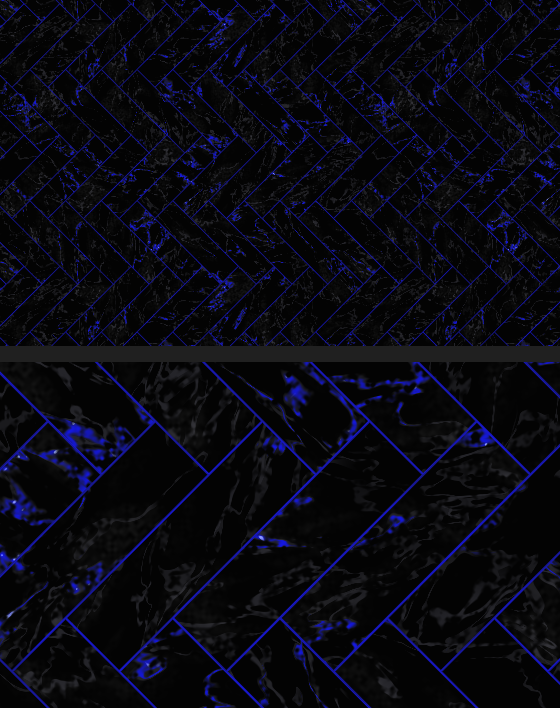
Top, the full canvas; bottom, a detail of the centre.
Reproduce this texture procedurally as a WebGL 1 fragment shader.

```glsl
precision highp float;
// Black marble herringbone planks with thin blue joints and broken blue and grey veins.
uniform vec2 u_resolution;

const float COLUMNS = 15.673;      // planks across the canvas
const float PLANK_LENGTH = 3.6735; // in plank widths

float hash(vec2 p) {
  vec3 h = fract(vec3(p.xyx) * 0.1031);
  h += dot(h, h.yzx + 33.33);
  return fract((h.x + h.y) * h.z);
}

float noise(vec2 p) {
  vec2 i = floor(p), f = fract(p);
  f = f * f * (3.0 - 2.0 * f);
  return mix(mix(hash(i), hash(i + vec2(1.0, 0.0)), f.x),
             mix(hash(i + vec2(0.0, 1.0)), hash(i + 1.0), f.x), f.y);
}

float fbm(vec2 p) {
  float sum = 0.0, amplitude = 0.533;
  for (int i = 0; i < 4; i++) {
    sum += amplitude * noise(p);
    p = mat2(1.6, 1.2, -1.2, 1.6) * p + 17.3;
    amplitude *= 0.5;
  }
  return sum;
}

// Position inside the plank (along, across) and its id, repeating every 10 columns and 2 rows.
vec2 herringbone(vec2 p, out vec2 id) {
  float period = 2.0 * PLANK_LENGTH;
  float row = floor((p.x + p.y) / period);
  vec2 q = p - row * PLANK_LENGTH;
  float column = -floor(q.y);
  vec2 local = vec2(q.x - column, fract(q.y));
  float tilt = 0.0;
  if (local.x < 0.0 || local.x > PLANK_LENGTH) {
    row = floor((p.x + p.y - PLANK_LENGTH) / period);
    q = p - row * PLANK_LENGTH - vec2(PLANK_LENGTH, 0.0);
    column = floor(q.x);
    local = vec2(q.y + column, fract(q.x));
    tilt = 1.0;
  }
  id = floor(vec2(mod(column + 0.5, 10.0), mod(row + 0.5, 2.0) + 2.0 * tilt));
  return local;
}

vec3 marble(vec2 local, vec2 id) {
  float lively = hash(id + 41.7);
  vec2 seed = 90.0 * vec2(hash(id + 3.1), hash(id + 19.4));
  float angle = 3.14159 * hash(id + 63.2);
  float c = cos(angle), s = sin(angle);
  vec2 p = mat2(c, s, -s, c) * local;
  p = p * vec2(0.65, 1.5) + seed;
  p += 0.5 * (vec2(noise(p * 1.6 + 5.0), noise(p * 1.6 + 31.0)) - 0.5);
  float grain = noise(local * 8.0 + seed);
  float speckle = noise(local * 18.0 + seed + 9.0);
  float ragged = 0.5 * (grain + speckle);

  // Dark stone with faint clouds
  float cloud = fbm(p * 1.3 + 11.0);
  vec3 color = vec3(0.01 + 0.07 * smoothstep(0.48, 0.8, cloud) * speckle);

  // Thin blue veins, gathering in a few places
  float bluePatch = smoothstep(0.45, 0.9, noise(p * 0.9 + 71.0) + 0.4 * (lively - 0.5));
  float width = 0.006 + 0.05 * bluePatch;
  float rift = abs(fbm(p * 1.35 + 7.0) - 0.5) + 0.035 * (grain - 0.5);
  float blue = (1.0 - smoothstep(0.3 * width, width, rift)) * smoothstep(0.02, 0.2, bluePatch);
  blue *= smoothstep(0.25, 0.65, ragged);

  // Mottled grey veins, and a grey fringe beside the blue ones
  float greyPatch = smoothstep(0.25, 0.55, noise(p * 1.1 + 47.0));
  float grey = greyPatch * (1.0 - smoothstep(0.01, 0.035, abs(fbm(p * 1.5 + 23.0) - 0.5)));
  float fringe = 0.7 * (1.0 - smoothstep(0.6, 1.0, rift / (width + 0.02)));
  grey = max(grey, fringe) * smoothstep(0.25, 0.65, ragged);
  color += vec3(0.13, 0.13, 0.15) * grey;

  color = mix(color, vec3(0.08, 0.09, 0.3 + 0.6 * speckle), blue);

  // Rare pale sparks
  float spark = smoothstep(0.84, 0.97, noise(local * 13.0 + seed + 53.0));
  return color + vec3(0.5, 0.55, 0.4) * spark * blue * smoothstep(0.4, 0.8, bluePatch);
}

void main() {
  vec2 p = gl_FragCoord.xy / u_resolution.x * COLUMNS - vec2(0.173, 1.731);
  vec2 turned = vec2(p.y - p.x, p.x + p.y);
  float pixel = 1.414 * COLUMNS / u_resolution.x;

  vec2 id;
  vec2 local = herringbone(turned, id);
  vec3 color = marble(local, id);

  // Blue joints of slightly uneven brightness
  vec2 inset = min(local, vec2(PLANK_LENGTH, 1.0) - local);
  float edge = min(inset.x, inset.y);
  float joint = clamp((0.015 - edge) / pixel + 0.5, 0.0, 1.0);
  float shine = 0.5 + 0.36 * noise(local * 1.5 + 7.0 * id);
  color = mix(color, vec3(0.09, 0.09, shine), joint);

  gl_FragColor = vec4(color, 1.0);
}
```
